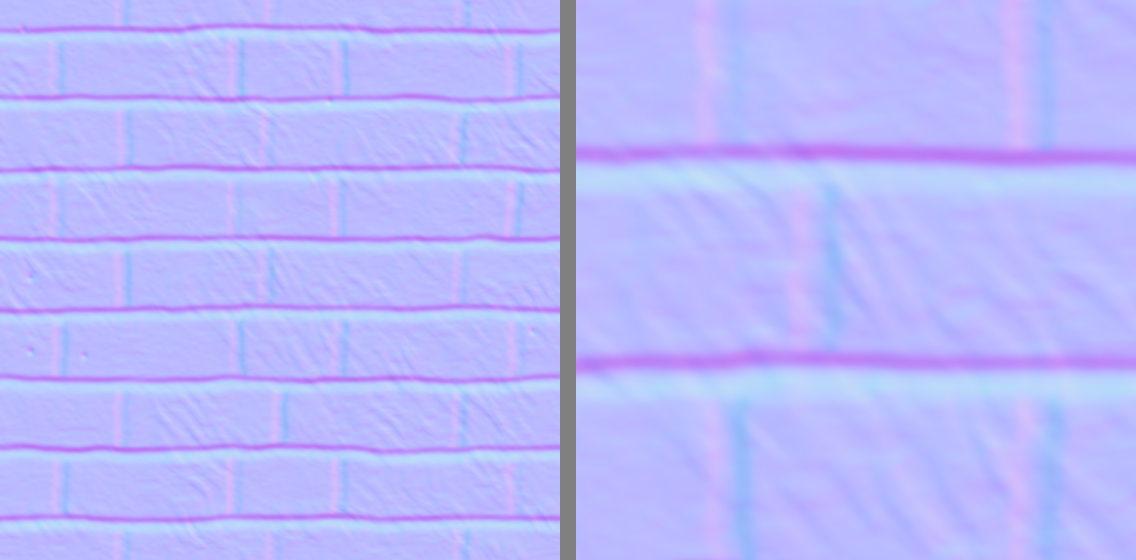
Left, the full canvas; right, a detail of the centre.
A Shadertoy shader for this texture map:

```glsl
const float ROWS = 8.0;
const float ROW_OFFSET = 0.59;       // height of the lowest bed joint, in rows
const float BED_WANDER = 0.008;      // slow drift of the bed joints
const float BED_RIPPLE = 0.0045;     // finer drift of the bed joints
const float LIP_WIDTH = 0.0058;      // dark lower edge of a course
const float LIP_SLOPE = 0.76;
const float BEVEL_WIDTH = 0.0100;    // lit upper edge of a course
const float BEVEL_DROP = 0.0145;
const float BEVEL_SLOPE = 0.40;
const float HEAD_HALF_GAP = 0.0095;  // half the spacing of a head joint's two sides
const float HEAD_WIDTH = 0.0064;
const float HEAD_SLOPE = 0.35;
const float HEAD_TILT = 0.10;
const vec4 EVEN_HEADS = vec4(0.105, 0.421, 0.605, 0.921);
const vec3 ODD_HEADS = vec3(0.220, 0.499, 0.822);
const float ODD_SHIFT = 0.048;       // spread of the middle head joint in odd rows
const float SWELL = 0.0008;          // heights of the layers of face relief
const float WRINKLE = 0.0017;
const float GRAIN = 0.0010;
const float SPECKLE = 0.00035;
const float PIT_CELLS = 9.0;
const float PIT_CHANCE = 0.05;
const float PIT_RADIUS = 0.006;
const float PIT_DEPTH = 0.0022;
const float GAMMA = 2.2;

float hash(vec2 p) {
    uvec2 q = uvec2(ivec2(p)) * uvec2(1597334673u, 3812015801u);
    uint n = (q.x ^ q.y) * 1597334673u;
    n = (n ^ (n >> 15)) * 2246822519u;
    n ^= n >> 13;
    return float(n >> 8) / 16777216.0;
}

// Value noise that wraps after a whole number of cells
float noise(vec2 p, vec2 period) {
    vec2 i = floor(p);
    vec2 f = p - i;
    f = f * f * f * (f * (f * 6.0 - 15.0) + 10.0);
    vec2 a = mod(i, period);
    vec2 b = mod(i + 1.0, period);
    return mix(mix(hash(a), hash(vec2(b.x, a.y)), f.x),
               mix(hash(vec2(a.x, b.y)), hash(b), f.x), f.y);
}

float tiledNoise(vec2 uv, vec2 cells) {
    return noise(uv * cells, cells);
}

float gauss(float d, float width) {
    return exp(-d * d / (width * width));
}

// Scattered small holes, at most one in each cell
float pits(vec2 uv) {
    vec2 cell = floor(uv * PIT_CELLS);
    vec2 id = mod(cell, PIT_CELLS) + 40.0;
    vec2 centre = cell + 0.25 + 0.5 * vec2(hash(id + 20.0), hash(id + 50.0));
    float present = step(hash(id), PIT_CHANCE);
    return present * gauss(length(uv - centre / PIT_CELLS), PIT_RADIUS);
}

// Brick face: broad swells, short diagonal wrinkles and fine grain
float faceHeight(vec2 uv) {
    vec2 warped = uv + 0.012 * (tiledNoise(uv, vec2(13.0, 17.0)) - 0.5);
    float patches = smoothstep(0.25, 0.8, tiledNoise(uv, vec2(9.0, 15.0)));
    vec2 diagonal = vec2(34.0 * warped.x, 52.0 * (warped.y + warped.x));
    float h = SWELL * tiledNoise(uv, vec2(18.0, 28.0));
    h += WRINKLE * patches * noise(diagonal, vec2(34.0, 52.0));
    h += GRAIN * mix(0.5, 1.0, patches) * tiledNoise(warped, vec2(48.0, 80.0));
    h += SPECKLE * tiledNoise(warped, vec2(91.0, 127.0));
    return h - PIT_DEPTH * pits(uv);
}

vec2 faceSlope(vec2 uv) {
    vec2 e = vec2(0.0012, 0.0);
    return vec2(faceHeight(uv - e.xy) - faceHeight(uv + e.xy),
                faceHeight(uv - e.yx) - faceHeight(uv + e.yx)) / (2.0 * e.x);
}

float bedHeight(float x, float bed) {
    float id = mod(bed, ROWS);
    float wander = noise(vec2(x * 7.0, id + 11.0), vec2(7.0, 64.0)) - 0.5;
    float ripple = noise(vec2(x * 22.0, id + 31.0), vec2(22.0, 64.0)) - 0.5;
    return (bed + ROW_OFFSET) / ROWS + BED_WANDER * wander + BED_RIPPLE * ripple;
}

// Slope across a bed joint; d is the height above its dark lip
float bedSlope(float d, float x, float bed) {
    float wear = noise(vec2(x * 12.0, mod(bed, ROWS) + 47.0), vec2(12.0, 64.0));
    float lip = LIP_SLOPE * mix(0.75, 1.1, wear) * gauss(d, LIP_WIDTH);
    float bevel = BEVEL_SLOPE * mix(1.1, 0.8, wear) * gauss(d + BEVEL_DROP, BEVEL_WIDTH);
    return bevel - lip;
}

// Slope across all head joints of a row; rise is the height above its bed
float headSlope(vec2 uv, float row, float rise) {
    float id = mod(row, ROWS);
    bool odd = mod(id, 2.0) > 0.5;
    float ragged = 0.005 * (tiledNoise(uv, vec2(30.0, 48.0)) - 0.5);
    float slope = 0.0;
    for (int i = 0; i < (odd ? 3 : 4); i++) {
        vec2 seed = vec2(float(i) + 5.0, id + 70.0);
        float x = odd ? ODD_HEADS[i] : EVEN_HEADS[i];
        x += (hash(seed) - 0.5) * (odd && i == 1 ? ODD_SHIFT : 0.008);
        x += (hash(seed + 9.0) - 0.5) * HEAD_TILT * (rise - 0.5 / ROWS) + ragged;
        float d = fract(uv.x - x + 0.5) - 0.5;
        slope += mix(0.6, 1.0, hash(seed + 19.0)) * gauss(d + HEAD_HALF_GAP, HEAD_WIDTH);
        slope -= mix(0.45, 1.1, hash(seed + 29.0)) * gauss(d - HEAD_HALF_GAP, HEAD_WIDTH);
    }
    return HEAD_SLOPE * slope;
}

void mainImage(out vec4 fragColor, in vec2 fragCoord) {
    vec2 uv = fragCoord / iResolution.xy;
    float row = floor(uv.y * ROWS - ROW_OFFSET);
    float rise = uv.y - bedHeight(uv.x, row);
    float drop = bedHeight(uv.x, row + 1.0) - uv.y;

    // Sum the slopes of face, bed joints and head joints
    vec2 slope = faceSlope(uv);
    slope.y += bedSlope(rise, uv.x, row) + bedSlope(-drop, uv.x, row + 1.0);
    float inCourse = smoothstep(0.0, 0.007, rise) * smoothstep(0.014, 0.028, drop);
    slope.x += inCourse * headSlope(uv, row, rise);

    // Encode the surface normal as a colour
    vec3 normal = normalize(vec3(slope, 1.0));
    fragColor = vec4(pow(0.5 + 0.5 * normal, vec3(1.0 / GAMMA)), 1.0);
}
```
